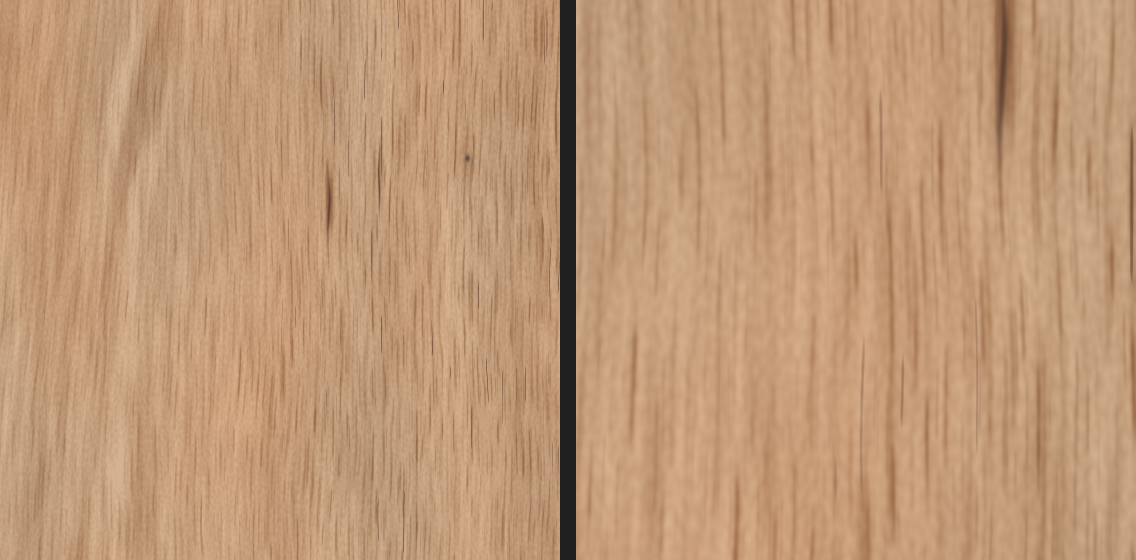
Left, the full canvas; right, a detail of the centre.
Give the GLSL for this texture, as a three.js fragment shader.

```glsl
varying vec2 vUv;

const vec3 PALE_WOOD = vec3(0.815, 0.670, 0.535);
const vec3 DARK_WOOD = vec3(0.650, 0.480, 0.345);
const vec3 CRACK_BROWN = vec3(0.33, 0.21, 0.16);
const vec3 KNOT_GREY = vec3(0.30, 0.24, 0.23);
const vec3 WARM_TINT = vec3(0.030, -0.012, -0.030);

const float BASE_SHADE = 0.21;
const float BROAD_SHADE = 0.30;
const float STREAK_SHADE = 0.30;
const float FIBRE_SHADE = 0.34;
const float GRAIN_SHADE = 0.26;
const float PORE_SHADE = 0.72;
const float FIGURE_SHADE = 0.36;
const float PORE_WIDTH = 0.14;
const float LEAN = 0.08;

const vec2 LONG_CRACK = vec2(0.588, 0.645);
const vec2 THIN_CRACK = vec2(0.677, 0.675);
const vec2 SMUDGE = vec2(0.505, 0.335);
const vec2 KNOT = vec2(0.835, 0.717);

float hash(vec2 p) {
  vec3 q = fract(p.xyx * 0.1031);
  q += dot(q, q.yzx + 33.33);
  return fract((q.x + q.y) * q.z);
}

vec2 gradient(vec2 cell) {
  float angle = 6.2832 * hash(cell + 17.0);
  return vec2(cos(angle), sin(angle));
}

float gradientNoise(vec2 p) {
  vec2 i = floor(p);
  vec2 f = p - i;
  vec2 u = f * f * f * (f * (f * 6.0 - 15.0) + 10.0);
  vec2 e = vec2(1.0, 0.0);
  float low = mix(dot(gradient(i), f), dot(gradient(i + e), f - e), u.x);
  float high = mix(dot(gradient(i + e.yx), f - e.yx),
                   dot(gradient(i + e.xx), f - e.xx), u.x);
  return mix(low, high, u.y);
}

float bell(float x) {
  return exp(-x * x);
}

// One tapered dash per cell, shifted at random in every column
float pores(vec2 p, vec2 density, float seed) {
  vec2 q = p * density;
  float column = floor(q.x);
  q.y += 20.0 * hash(vec2(column, seed));
  vec2 cell = vec2(column, floor(q.y) + seed * 7.0);
  vec2 f = fract(q);
  float centre = mix(0.32, 0.68, hash(cell + 3.1));
  float reach = mix(0.22, 0.50, hash(cell + 8.7));
  float strength = mix(0.15, 1.0, hash(cell + 41.3));
  float along = smoothstep(0.0, 0.22, reach - abs(f.y - 0.5));
  return strength * along * bell((f.x - centre) / PORE_WIDTH);
}

// Spindle with soft, pointed ends
float spindle(vec2 p, vec2 size) {
  float taper = max(1.0 - pow(p.y / size.y, 2.0), 0.0);
  return taper * bell(p.x / (size.x * (0.35 + 0.65 * taper)));
}

// Tapering dark band with pale wood beside it
float figure(vec2 p) {
  float centre = 0.15 + LEAN * p.y + 0.07 * smoothstep(0.55, 1.0, p.y);
  float width = 0.012 + 0.021 * bell((p.y - 0.82) / 0.16);
  float offset = p.x - centre + 0.012 * gradientNoise(p * vec2(30.0, 5.0));
  float band = 1.0 - smoothstep(0.45 * width, 1.25 * width, abs(offset));
  float paleSides = bell((abs(offset) - width - 0.022) / 0.018);
  return band * (0.8 + 0.3 * p.y) - 0.45 * paleSides;
}

void main() {
  // Grain direction
  float leftSide = 1.0 - smoothstep(0.08, 0.42, vUv.x);
  float rightSide = smoothstep(0.40, 0.62, vUv.x);
  float wander = 0.014 * gradientNoise(vUv * vec2(3.0, 2.2))
               + 0.004 * gradientNoise(vUv * vec2(13.0, 8.0) + 5.0);
  vec2 wood = vUv;
  wood.x += wander - LEAN * (vUv.y - 0.5) * (0.8 * leftSide + 0.1);

  // Broad tone, streaks and fibres
  float shade = BASE_SHADE + FIGURE_SHADE * figure(vUv);
  shade += BROAD_SHADE * gradientNoise(wood * vec2(7.0, 2.3) + 2.7);
  shade += STREAK_SHADE * (1.0 + 0.8 * leftSide)
         * gradientNoise(wood * vec2(38.0, 2.6) + 9.2);
  shade += FIBRE_SHADE * gradientNoise(wood * vec2(125.0, 9.0) + 31.0);
  shade += GRAIN_SHADE * gradientNoise(wood * vec2(235.0, 120.0));
  shade += 0.10 * leftSide * bell((vUv.x - 0.09) / 0.07);
  shade += 0.12 * smoothstep(0.75, 1.0, vUv.x);

  // Open pores
  float poreSum = pores(wood, vec2(88.0, 8.0), 1.0)
                + 0.75 * pores(wood + 0.37, vec2(67.0, 5.0), 2.0)
                + 0.45 * pores(wood + 0.71, vec2(131.0, 14.0), 3.0);
  shade += PORE_SHADE * poreSum * (0.75 + 0.35 * rightSide - 0.2 * leftSide);

  // Brown halos around the flaws
  vec2 wobble = vec2(0.006 * gradientNoise(vUv * vec2(6.0, 18.0)), 0.0);
  vec2 p = vUv + wobble;
  shade += 0.65 * spindle(p - LONG_CRACK, vec2(0.008, 0.11));
  shade += 0.55 * spindle(p - SMUDGE, vec2(0.005, 0.065));
  shade += 0.35 * spindle(p - KNOT, vec2(0.014, 0.07));

  vec3 colour = mix(PALE_WOOD, DARK_WOOD, clamp(shade, -0.15, 1.3));
  colour += WARM_TINT * gradientNoise(wood * vec2(5.0, 1.8) + 14.0);

  // Sparse dark pores, cracks and knot
  float darkPore = pores(wood + 0.19, vec2(72.0, 6.0), 5.0);
  float crack = 0.55 * rightSide * smoothstep(0.62, 1.0, darkPore);
  crack += 0.85 * spindle(p - LONG_CRACK + vec2(0.0, 0.015), vec2(0.0028, 0.07));
  crack += 0.80 * spindle(p - THIN_CRACK, vec2(0.0019, 0.075));
  colour = mix(colour, CRACK_BROWN, min(crack, 0.9));
  float knot = bell(length((vUv - KNOT) * vec2(1.0, 0.65)) / 0.0042);
  colour = mix(colour, KNOT_GREY, 0.85 * knot);

  gl_FragColor = vec4(colour, 1.0);
}
```
